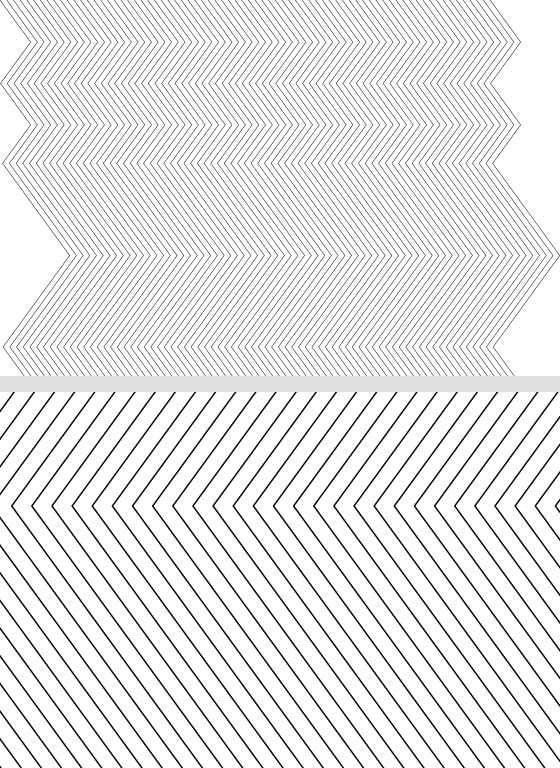
Top: the whole. Bottom: its middle third, enlarged.
This pattern is drawn by a Shadertoy shader. Its source:

```glsl
// Thin black zigzag lines, repeated side by side across a white ground.

const float LINE_GAPS = 73.0;      // 74 lines
const float SPAN = 0.875;          // first to last line, in canvas widths
const float LINE_WIDTH = 0.00109;  // horizontal thickness, in canvas widths
const float SLOPE = 0.4887;        // canvas widths per canvas height
const int SUB_ROWS = 8;
const vec3 PAPER = vec3(1.0);
const vec3 INK = vec3(0.01);

// Horizontal offset of the first line at depth v (0 top, 1 bottom);
// its direction flips at every turn.
float zigzag(float v, float slope) {
    float turns[6] = float[6](0.1120, 0.2220, 0.3320, 0.4344, 0.6795, 0.9228);
    float path = v;
    float flip = -2.0;
    for (int i = 0; i < 6; i++) {
        path += flip * max(v - turns[i], 0.0);
        flip = -flip;
    }
    return path * slope;
}

// Signed horizontal distance to the nearest of a finite row of lines.
float nearestLine(float x, float gap, float lastIndex) {
    return x - gap * clamp(round(x / gap), 0.0, lastIndex);
}

// Share of a pixel-wide interval that is covered by a line.
float coverage(float dist, float width, float pixel) {
    float left = max(dist - 0.5 * pixel, -0.5 * width);
    float right = min(dist + 0.5 * pixel, 0.5 * width);
    return max(right - left, 0.0) / pixel;
}

void mainImage(out vec4 fragColor, in vec2 fragCoord) {
    float x = fragCoord.x / iResolution.x;
    float pixel = 1.0 / iResolution.x;
    float ink = 0.0;

    // Average thin rows inside the pixel to smooth the slanted edges.
    for (int i = 0; i < SUB_ROWS; i++) {
        float shift = (float(i) + 0.5) / float(SUB_ROWS) - 0.5;
        float v = 1.0 - (fragCoord.y + shift) / iResolution.y;
        float dist = nearestLine(x - zigzag(v, SLOPE), SPAN / LINE_GAPS, LINE_GAPS);
        ink += coverage(dist, LINE_WIDTH, pixel);
    }
    fragColor = vec4(mix(PAPER, INK, ink / float(SUB_ROWS)), 1.0);
}
```
